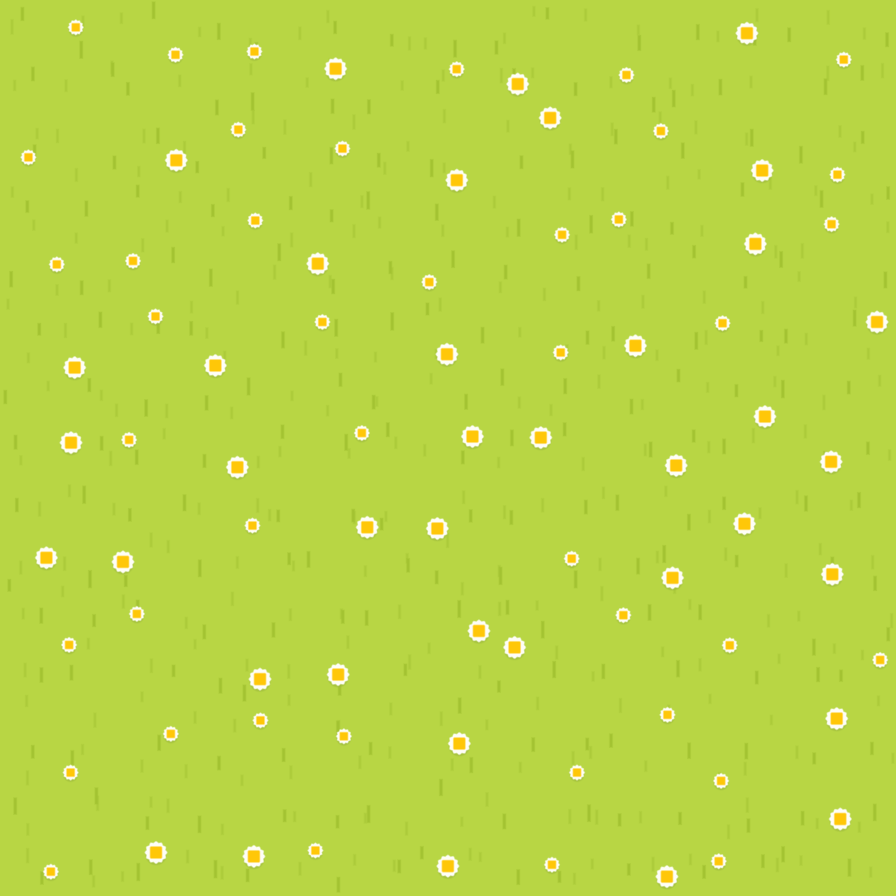
This texture is drawn by a Shadertoy shader. Its source:

```glsl
// A bright lawn with short upright grass strokes and scattered daisies.
// Jittered grids place two layers of strokes and one layer of flowers;
// distance functions shape the blades, notched petals and square hearts.

#define FLOWER_CELLS 9.0
#define BIG_SHARE 0.42
#define BIG_RADIUS 0.0118
#define SMALL_RADIUS 0.0081
#define DARK_CELLS 15.0
#define FAINT_CELLS 17.0
#define SOFTNESS 0.0013

const vec3 LAWN = vec3(0.720, 0.838, 0.265);
const vec3 DARK_BLADE = vec3(0.640, 0.765, 0.195);
const vec3 FAINT_BLADE = vec3(0.675, 0.797, 0.228);
const vec3 SHADOW = vec3(0.610, 0.720, 0.235);
const vec3 PETAL = vec3(0.995, 0.995, 0.970);
const vec3 HEART = vec3(1.000, 0.780, 0.030);

// Three random values per cell and layer.
vec3 hash3(vec2 cell, float seed) {
    vec3 p = fract(vec3(cell.xyx + seed) * vec3(0.1031, 0.1030, 0.0973));
    p += dot(p, p.yxz + 33.33);
    return fract((p.xxy + p.yzz) * p.zyx);
}

float boxDistance(vec2 p, vec2 halfSize) {
    vec2 q = abs(p) - halfSize;
    return length(max(q, 0.0)) + min(max(q.x, q.y), 0.0);
}

float coverage(float d) {
    float soft = max(SOFTNESS, 0.7 / min(iResolution.x, iResolution.y));
    return 1.0 - smoothstep(-soft, soft, d);
}

// Offset from a random point that stays "margin" inside its cell.
vec2 scatter(vec2 uv, float cells, vec2 margin, vec2 random) {
    vec2 local = fract(uv * cells) / cells;
    return local - mix(margin, 1.0 / cells - margin, random);
}

// One layer of vertical grass strokes.
float blades(vec2 uv, float cells, vec2 halfSize, float seed) {
    vec3 random = hash3(floor(uv * cells), seed);
    vec2 p = scatter(uv, cells, halfSize + 0.002, random.xy);
    halfSize.y *= mix(0.7, 1.1, random.z);
    return coverage(boxDistance(p, halfSize));
}

// Disc with a fine notched rim.
float petalDistance(vec2 p, float radius) {
    float notch = cos(12.0 * atan(p.y, p.x + 1e-6));
    return length(p) - radius * (1.0 + 0.055 * notch);
}

vec3 addFlower(vec3 color, vec2 uv) {
    vec3 random = hash3(floor(uv * FLOWER_CELLS), 71.0);
    vec2 p = scatter(uv, FLOWER_CELLS, vec2(0.017), random.xy);
    float big = step(random.z, BIG_SHARE);
    float radius = mix(SMALL_RADIUS, BIG_RADIUS, big);

    // Soft shade under the flower, then petals and heart.
    float shade = coverage(length(p + vec2(0.0, 0.0022)) - radius);
    color = mix(color, SHADOW, 0.6 * shade);
    color = mix(color, PETAL, coverage(petalDistance(p, radius)));
    float heart = boxDistance(p, vec2(radius * 0.42)) - radius * 0.15;
    return mix(color, HEART, coverage(heart));
}

void mainImage(out vec4 fragColor, in vec2 fragCoord) {
    vec2 uv = fragCoord / iResolution.xy;
    vec3 color = LAWN;
    float faint = blades(uv, FAINT_CELLS, vec2(0.0014, 0.0075), 23.0);
    float dark = blades(uv, DARK_CELLS, vec2(0.0017, 0.0090), 5.0);
    color = mix(color, FAINT_BLADE, faint);
    color = mix(color, DARK_BLADE, dark);
    fragColor = vec4(addFlower(color, uv), 1.0);
}
```
